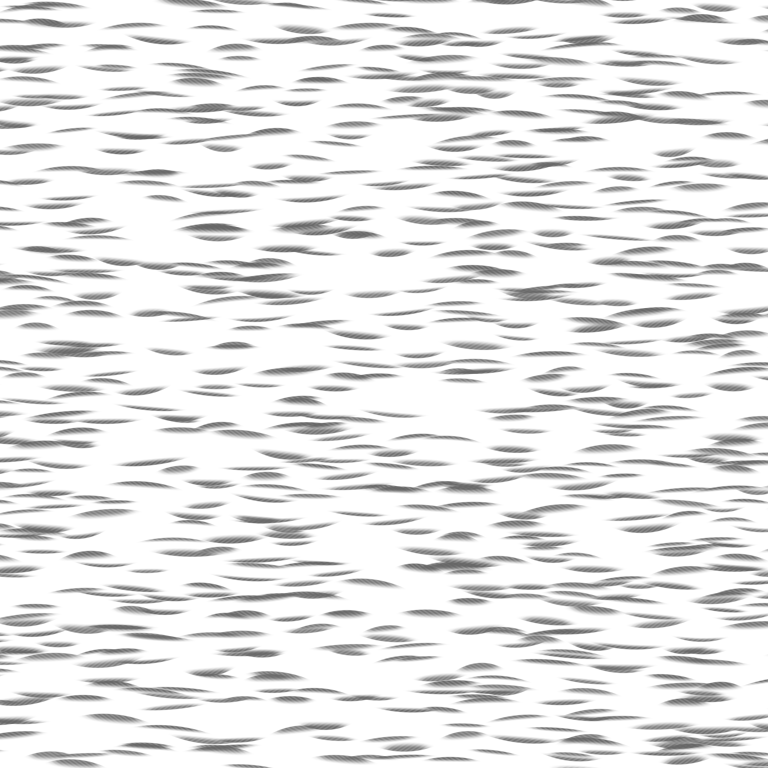
Reproduce this texture procedurally as a Shadertoy shader.

```glsl
// Scattered, feathered grey brush flecks lying nearly level on white.

const vec3 PAPER = vec3(1.0);
const vec3 INK = vec3(0.40);
const vec2 GRID = vec2(10.0, 40.0);   // cells per canvas height
const int FLECKS_PER_CELL = 3;
const float PRESENCE = 0.63;          // chance that a fleck is drawn
const float EDGE = 0.0011;            // softness of the crisp side
const float TAU = 6.2831853;

vec4 hash4(vec3 p) {
    vec4 q = fract(p.xyzx * vec4(0.1031, 0.1030, 0.0973, 0.1099));
    q += dot(q, q.wzxy + 33.33);
    return fract((q.xxyz + q.yzzw) * q.zywx);
}

// Fine slanted hairs inside a fleck, from 0 to 1
float hairs(vec2 p, float phase) {
    return 0.5 + 0.5 * sin(TAU * (p.x / 0.007 + p.y / 0.0045 + phase));
}

// Curved lens: crisp on its convex side, feathered below and at the ends
float fleck(vec2 p, float halfLength, float halfWidth, float bend) {
    float x = p.x / halfLength;
    float taper = max(1.0 - x * x, 0.0);
    float y = p.y - bend * (taper - 0.5);
    float reach = halfWidth * taper;
    float crisp = smoothstep(-EDGE, EDGE, reach - y);
    float soft = smoothstep(-EDGE, 1.3 * halfWidth, reach + y);
    float ends = 1.0 - smoothstep(0.4, 1.0, abs(x));
    return crisp * soft * ends;
}

// Opacity of one randomly placed and shaped fleck of a cell
float cellFleck(vec2 uv, vec2 cell, float index) {
    vec4 place = hash4(vec3(cell, index + 3.0));
    vec4 form = hash4(vec3(cell + 71.0, index + 19.0));
    if (place.z > PRESENCE) return 0.0;

    vec2 p = uv - (cell + place.xy) / GRID;
    float slope = (place.w - 0.5) * 0.22;
    p.y -= slope * p.x;
    p.y *= form.z < 0.5 ? -1.0 : 1.0;

    float halfLength = mix(0.032, 0.056, form.x);
    float halfWidth = mix(0.0024, 0.0062, form.y * form.y * 0.5 + form.y * 0.5);
    float bend = mix(0.0, 0.0055, form.w);
    float strength = mix(0.82, 0.98, fract(form.x * 7.0));
    float grain = 1.0 - 0.17 * hairs(p, form.w);
    return fleck(p, halfLength, halfWidth, bend) * strength * grain;
}

// Share of paper left bare by all flecks near a point
float barePaper(vec2 uv) {
    vec2 home = floor(uv * GRID);
    float bare = 1.0;
    for (int j = -1; j <= 1; j++) {
        for (int i = -1; i <= 1; i++) {
            for (int k = 0; k < FLECKS_PER_CELL; k++) {
                vec2 cell = home + vec2(i, j);
                bare *= 1.0 - cellFleck(uv, cell, float(k));
            }
        }
    }
    return bare;
}

void mainImage(out vec4 fragColor, in vec2 fragCoord) {
    vec2 uv = fragCoord / iResolution.y;
    fragColor = vec4(mix(INK, PAPER, barePaper(uv)), 1.0);
}
```
